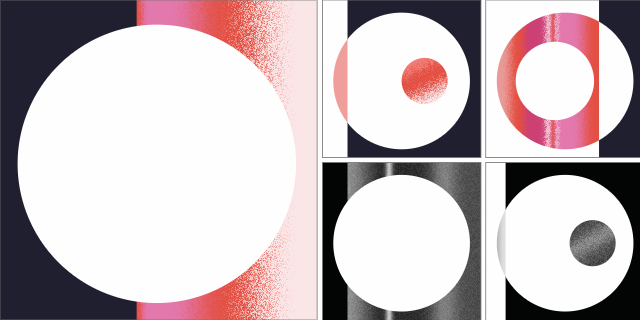
This background is drawn by a WebGL 1 fragment shader. Its source:

```glsl
precision highp float;
// Five framed panels of discs over split grounds, with grainy red and silver gradients.

uniform vec2 u_resolution;

// Palette
const vec3 WHITE = vec3(0.998, 0.995, 0.995);
const vec3 NAVY = vec3(0.125, 0.122, 0.19);
const vec3 BLACK = vec3(0.012, 0.015, 0.015);
const vec3 RED = vec3(0.89, 0.31, 0.26);
const vec3 PINK = vec3(0.89, 0.47, 0.68);
const vec3 MAGENTA = vec3(0.80, 0.25, 0.45);
const vec3 SALMON = vec3(0.94, 0.62, 0.61);
const vec3 BLUSH = vec3(0.985, 0.902, 0.906);
const vec3 FRAME = vec3(0.45);

// Layout, in canvas heights: panels as left, bottom, right, top
const vec4 MAIN_BOX = vec4(0.0, 0.0, 0.991, 1.0);
const vec4 TOP_MID = vec4(1.008, 0.508, 1.503, 1.0);
const vec4 TOP_RIGHT = vec4(1.518, 0.508, 2.003, 1.0);
const vec4 LOW_MID = vec4(1.008, -0.003, 1.503, 0.492);
const vec4 LOW_RIGHT = vec4(1.518, -0.003, 2.003, 0.492);
const vec2 MAIN_CENTER = vec2(0.490, 0.488);
const float MAIN_RADIUS = 0.435;
const float DISC_RADIUS = 0.2135;
const float DOT_RADIUS = 0.072;
const float HOLE_RADIUS = 0.1225;
const float MID_X = 1.255;
const float RIGHT_X = 1.766;
const float TOP_Y = 0.747;
const float LOW_Y = 0.240;
const float MAIN_SPLIT = 0.427;
const float MID_SPLIT = 1.086;
const float RING_SPLIT = 1.872;
const float LOW_SPLIT = 1.580;
const float FRAME_HALF = 0.0012;
const float GRAIN_CELLS = 384.0;

// Coverage of a shape from its signed distance
float fill(float d) {
  return clamp(0.5 - d * u_resolution.y, 0.0, 1.0);
}

float disc(vec2 p, vec2 center, float radius) {
  return fill(length(p - center) - radius);
}

float boxDistance(vec2 p, vec4 box) {
  vec2 d = max(box.xy - p, p - box.zw);
  return max(d.x, d.y);
}

// One random value per grain cell, from -0.5 to 0.5
float grainAt(vec2 p) {
  vec2 cell = floor(p * GRAIN_CELLS);
  return fract(sin(dot(cell, vec2(12.99, 78.23))) * 43758.5) - 0.5;
}

// Soft vertical stripe
float stripe(float x, float center, float width) {
  float t = (x - center) / width;
  return exp(-t * t);
}

vec3 mainRamp(float x, float grain) {
  vec3 c = mix(RED, PINK, smoothstep(0.425, 0.462, x + grain * 0.012));
  c = mix(c, RED, smoothstep(0.53, 0.71, x + grain * 0.04));
  return mix(c, BLUSH, smoothstep(0.71, 0.885, x + grain * 0.13));
}

vec3 ringRamp(float x, float grain) {
  float g = x + grain * 0.012;
  vec3 c = mix(SALMON * 0.97, RED, smoothstep(1.57, 1.62, g));
  c = mix(c, MAGENTA, smoothstep(1.62, 1.655, g));
  c = mix(c, PINK, smoothstep(1.675, 1.76, g));
  c = mix(c, RED, smoothstep(1.79, 1.86, g));
  c = mix(c, BLUSH, 0.75 * stripe(g, 1.713, 0.009));
  c = mix(c, RED, 0.8 * stripe(x, 1.729, 0.006));
  return mix(c, BLUSH, 0.5 * stripe(g, 1.741, 0.006));
}

vec3 silverRamp(float x, float grain) {
  float v = mix(0.56, 0.17, smoothstep(1.085, 1.20, x));
  v += 0.60 * stripe(x, 1.216, 0.011);
  v += 0.29 * stripe(x, 1.385, 0.045);
  v += 0.13 * smoothstep(1.33, 1.48, x);
  return vec3(v + grain * 0.09);
}

// Lay a panel and its thin frame over the sheet
vec3 place(vec3 sheet, vec3 panel, vec2 p, vec4 box) {
  float d = boxDistance(p, box);
  sheet = mix(sheet, panel, fill(d));
  return mix(sheet, FRAME, fill(abs(d) - FRAME_HALF));
}

void main() {
  vec2 p = gl_FragCoord.xy / u_resolution * vec2(2.0, 1.0);
  float grain = grainAt(p);
  vec3 color = WHITE;

  // Large panel: navy, red gradient and white disc
  vec3 panel = mix(mainRamp(p.x, grain), NAVY, fill(p.x - MAIN_SPLIT));
  panel = mix(panel, WHITE, disc(p, MAIN_CENTER, MAIN_RADIUS));
  color = place(color, panel, p, MAIN_BOX);

  // Top middle: split disc with a diagonal red dot
  float left = fill(p.x - MID_SPLIT);
  panel = mix(NAVY, WHITE, left);
  panel = mix(panel, mix(WHITE, SALMON, left), disc(p, vec2(MID_X, TOP_Y), DISC_RADIUS));
  vec2 q = (p - vec2(1.327, TOP_Y)) / DOT_RADIUS;
  float slope = dot(q, vec2(0.42, -0.9)) + grain * 0.5;
  vec3 dotColor = mix(SALMON * vec3(1.0, 0.8, 0.76), RED, smoothstep(-0.9, -0.2, slope));
  dotColor = mix(dotColor, BLUSH, smoothstep(-0.05, 1.0, slope));
  color = place(color, mix(panel, dotColor, disc(q * DOT_RADIUS, vec2(0.0), DOT_RADIUS)), p, TOP_MID);

  // Top right: striped ring cut by a navy band
  left = fill(p.x - RING_SPLIT);
  panel = mix(NAVY, WHITE, left);
  panel = mix(panel, mix(WHITE, ringRamp(p.x, grain), left), disc(p, vec2(RIGHT_X, TOP_Y), DISC_RADIUS));
  panel = mix(panel, WHITE, disc(p, vec2(1.734, TOP_Y), HOLE_RADIUS));
  color = place(color, panel, p, TOP_RIGHT);

  // Low middle: silver stripes behind a white disc
  panel = mix(silverRamp(p.x, grain), BLACK, fill(p.x - MID_SPLIT));
  panel = mix(panel, WHITE, disc(p, vec2(MID_X, LOW_Y), DISC_RADIUS));
  color = place(color, panel, p, LOW_MID);

  // Low right: split disc with a brushed grey dot
  left = fill(p.x - LOW_SPLIT);
  panel = mix(BLACK, WHITE, left);
  vec3 sliver = vec3(mix(0.72, 0.87, smoothstep(1.55, 1.575, p.x)));
  panel = mix(panel, mix(WHITE, sliver, left), disc(p, vec2(RIGHT_X, LOW_Y), DISC_RADIUS));
  q = (p - vec2(1.852, LOW_Y)) / DOT_RADIUS;
  float sheen = 0.29 + 0.24 * stripe(dot(q, vec2(-0.5, 0.86)), 0.1, 0.45) + grain * 0.16;
  color = place(color, mix(panel, vec3(sheen), disc(q * DOT_RADIUS, vec2(0.0), DOT_RADIUS)), p, LOW_RIGHT);

  gl_FragColor = vec4(color, 1.0);
}
```
